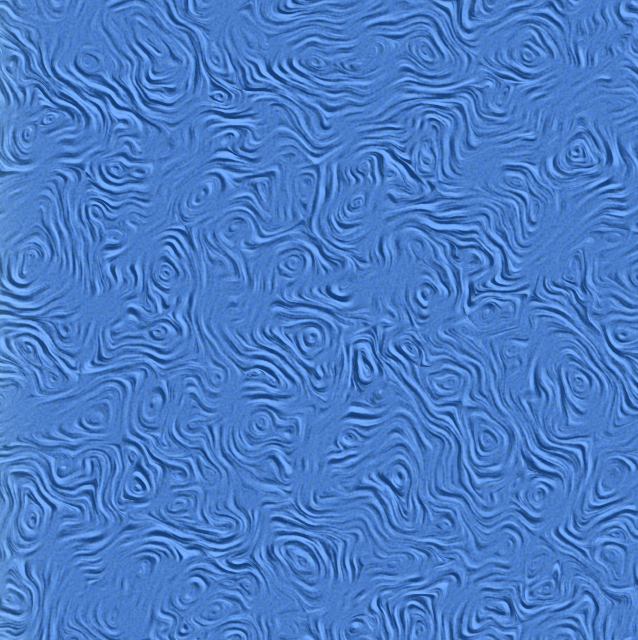
Reproduce this texture procedurally as a Shadertoy shader.

```glsl
vec2 hash2(vec2 cell) {
    vec3 h = fract(cell.xyx * vec3(0.1031, 0.1030, 0.0973));
    h += dot(h, h.yzx + 33.33);
    return fract((h.xx + h.yz) * h.zy) * 2.0 - 1.0;
}

// Gradient noise: value in x, analytic slope in yz
vec3 noiseSlope(vec2 p) {
    vec2 i = floor(p), f = fract(p);
    vec2 u = f * f * f * (f * (f * 6.0 - 15.0) + 10.0);
    vec2 du = 30.0 * f * f * (f * (f - 2.0) + 1.0);

    vec2 ga = hash2(i);
    vec2 gb = hash2(i + vec2(1, 0));
    vec2 gc = hash2(i + vec2(0, 1));
    vec2 gd = hash2(i + vec2(1, 1));
    float a = dot(ga, f);
    float b = dot(gb, f - vec2(1, 0));
    float c = dot(gc, f - vec2(0, 1));
    float d = dot(gd, f - vec2(1, 1));

    float twist = a - b - c + d;
    float value = a + u.x * (b - a) + u.y * (c - a) + u.x * u.y * twist;
    vec2 slope = ga + u.x * (gb - ga) + u.y * (gc - ga) + u.x * u.y * (ga - gb - gc + gd)
               + du * (u.yx * twist + vec2(b, c) - a);
    return vec3(value, slope);
}

// Direction across the wrinkles, fading out at the centres of the swirls
vec2 acrossFlow(vec2 p) {
    vec2 g = 5.0 * noiseSlope(p * 4.6 + 17.3).yz
           + 4.0 * noiseSlope(p * 12.0 + 41.7).yz
           + 1.6 * noiseSlope(p * 27.0 + 73.1).yz;
    return g / sqrt(dot(g, g) + 0.25);
}

// Slope of wrinkles and fine ripples, averaged along the flow line
float wrinkleSlope(vec2 p) {
    float sum = 0.0, total = 0.0;
    for (float side = -1.0; side < 2.0; side += 2.0) {
        vec2 q = p;
        for (int k = 0; k < 13; k++) {
            vec2 across = acrossFlow(q);
            vec2 slope = noiseSlope(q * 98.0 + 5.7).yz
                       + 0.55 * noiseSlope(q * 215.0 + 29.1).yz;
            float weight = 0.5 + 0.5 * cos(3.14159 * float(k) / 13.0);
            sum += weight * dot(slope, across);
            total += weight;
            q += side * 0.0029 * vec2(-across.y, across.x);
        }
    }
    return sum / total;
}

void mainImage(out vec4 fragColor, in vec2 fragCoord) {
    vec2 uv = fragCoord / iResolution.y;

    // Raking light from the upper right, with calmer and rougher patches
    float facing = dot(acrossFlow(uv), normalize(vec2(0.6, 0.8)));
    float roughness = max(0.35, 1.0 + 1.4 * noiseSlope(uv * 10.0 + 61.0).x);
    float relief = 6.6 * roughness * facing * wrinkleSlope(uv);

    // Crisp creases on a flatter ground, then fine surface grain
    relief *= pow(abs(relief) + 0.05, 0.2);
    float grain = noiseSlope(uv * 230.0 + 11.0).x;
    relief = 2.6 * tanh((relief + 0.9 * grain) / 2.6);

    // Blue surface, deep shadows and pale highlights
    vec3 shadow = vec3(0.080, 0.097, 0.128);
    vec3 highlight = vec3(0.070, 0.080, 0.085);
    vec3 color = vec3(0.290, 0.491, 0.797)
               + min(relief, 0.0) * shadow + max(relief, 0.0) * highlight;
    color += vec3(0.03, 0.02, -0.05) * noiseSlope(uv * 110.0 + 83.0).x;

    // Faint pale haze along the left edge
    color += vec3(0.07, 0.07, 0.03) * exp(-uv.x * 25.0);

    fragColor = vec4(clamp(color, 0.0, 1.0), 1.0);
}
```
